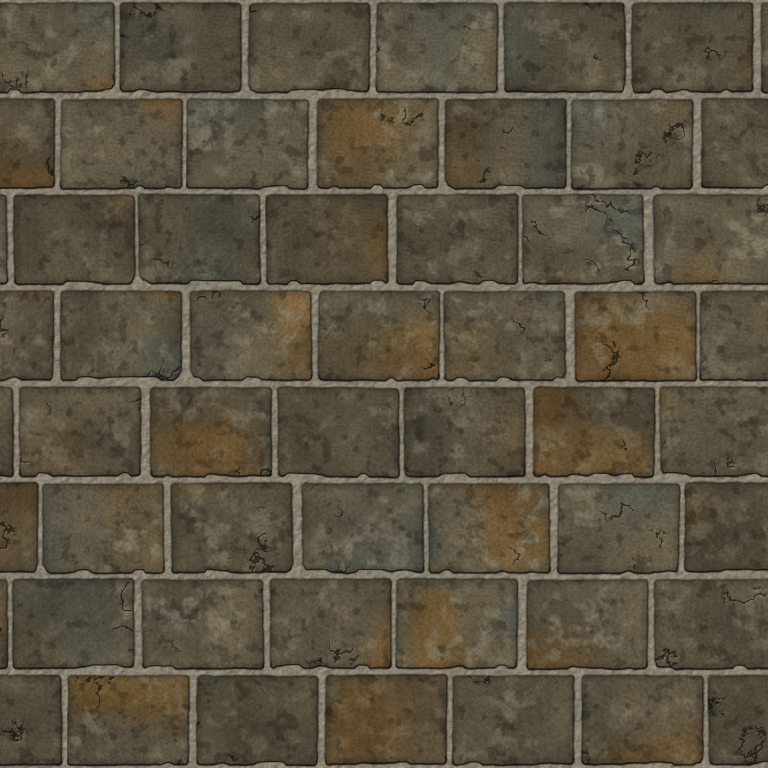
Write a three.js fragment shader that draws this texture.

```glsl
// Weathered olive-brown stone block wall, 6 blocks across and 8 courses, with pale grainy mortar.
varying vec2 vUv;

float hash(vec2 p) {
  return fract(sin(dot(p, vec2(127.1, 311.7))) * 43758.5);
}

float noise(vec2 p) {
  vec2 i = floor(p), f = fract(p);
  f = f * f * (3.0 - 2.0 * f);
  return mix(mix(hash(i), hash(i + vec2(1, 0)), f.x),
             mix(hash(i + vec2(0, 1)), hash(i + vec2(1, 1)), f.x), f.y);
}

float fbm(vec2 p) {
  float sum = 0.0, amp = 0.5;
  for (int i = 0; i < 5; i++) {
    sum += amp * noise(p);
    p = mat2(1.6, 1.2, -1.2, 1.6) * p + 7.3;
    amp *= 0.5;
  }
  return sum / 0.97;
}

// Sideways shift of each course, in block widths, from the bottom up
float courseShift(float row) {
  vec4 pick = vec4(equal(vec4(0, 1, 2, 3), vec4(mod(row, 4.0))));
  return dot(pick, row < 4.0 ? vec4(0.52, 0.08, 0.32, 0.14) : vec4(0.45, 0.07, 0.45, 0.92));
}

float roundedBox(vec2 p, vec2 halfSize, float radius) {
  vec2 q = abs(p) - halfSize + radius;
  return length(max(q, 0.0)) + min(max(q.x, q.y), 0.0) - radius;
}

vec3 mortarColor(vec2 uv) {
  float grain = fbm(uv * 170.0);
  float relief = grain - fbm((uv + vec2(-0.0015, 0.002)) * 170.0);
  return vec3(0.53, 0.50, 0.435) * (0.85 + 0.3 * grain + 0.4 * relief);
}

vec3 stoneColor(vec2 uv, vec2 id) {
  vec2 seed = 40.0 * vec2(hash(id + 3.1), hash(id + 8.7));
  float tone = hash(id + 5.3);
  vec3 color = mix(vec3(0.315, 0.285, 0.22), vec3(0.375, 0.345, 0.27), tone);

  // Broad clouds and rust or slate stains
  color *= 0.76 + 0.48 * fbm(uv * 16.0 + seed);
  float stain = noise(uv * 9.0 + seed.yx);
  color = mix(color, color * vec3(1.22, 1.0, 0.72), 0.8 * smoothstep(0.62, 0.95, stain));
  color = mix(color, color * vec3(0.86, 0.97, 1.12), 0.8 * smoothstep(0.35, 0.05, stain));

  // Pale mineral bloom in broken patches
  float bloom = smoothstep(0.46, 0.72, fbm(uv * 60.0 + seed));
  bloom *= smoothstep(0.33, 0.65, fbm(uv * 18.0 + seed.yx + 11.0));
  color = mix(color, vec3(0.51, 0.48, 0.40), bloom * (0.35 + 0.4 * tone));

  // Fine grain and dark pits
  color *= 0.9 + 0.2 * noise(uv * 380.0);
  color *= 1.0 - 0.22 * smoothstep(0.58, 0.75, fbm(uv * 75.0 + seed.yx));

  // Short curved cracks with a lit lower lip
  float place = smoothstep(0.74, 0.86, noise(uv * 25.0 + seed + 5.0));
  float crack = fbm(uv * 36.0 + seed) - 0.5;
  float lip = fbm((uv + vec2(-0.001, 0.002)) * 36.0 + seed) - 0.5;
  color *= 1.0 + 0.15 * place * smoothstep(0.04, 0.0, abs(lip));
  color *= 1.0 - 0.6 * place * smoothstep(0.04, 0.0, abs(crack));
  return color;
}

void main() {
  // Block cell; columns wrap around the canvas edge
  vec2 grid = vUv * vec2(6.0, 8.0);
  float row = min(floor(grid.y), 7.0);
  grid.x -= courseShift(row);
  vec2 id = vec2(mod(floor(grid.x), 6.0), row);
  vec2 p = (vec2(fract(grid.x), grid.y - row) - 0.5) / vec2(6.0, 8.0);

  // Uneven placement, slant and worn edges
  p -= (vec2(hash(id), hash(id + 2.4)) - 0.5) * vec2(0.0055, 0.0018);
  p.x += p.y * (hash(id + 6.2) - 0.5) * 0.03;
  p.y += p.x * (hash(id + 9.5) - 0.5) * 0.014;
  float wear = (fbm(vUv * 75.0) - 0.5) * 0.0025;
  float under = smoothstep(-0.045, -0.056, p.y);
  wear += under * 0.005 * smoothstep(0.55, 0.9, noise(vec2(vUv.x * 55.0, row * 7.0)));
  float edge = roundedBox(p, vec2(0.0788, 0.0583), 0.005) + wear;

  // Mortar shaded beside the stone, stone darkened toward its rim
  vec3 mortar = mortarColor(vUv) * (1.0 - 0.25 * smoothstep(0.003, 0.0, edge));
  vec3 stone = stoneColor(vUv, id) * (1.0 - 0.16 * smoothstep(-0.012, 0.0, edge));
  vec3 color = mix(stone, mortar, smoothstep(-0.0011, 0.0011, edge));

  // Dark contact line, heaviest below and to the right
  float side = smoothstep(0.07, 0.078, p.x);
  float line = smoothstep(0.0022, 0.0, abs(edge + 0.0006));
  color *= 1.0 - line * min(0.18 + 0.45 * under + 0.18 * side, 0.65);

  gl_FragColor = vec4(color, 1.0);
}
```
